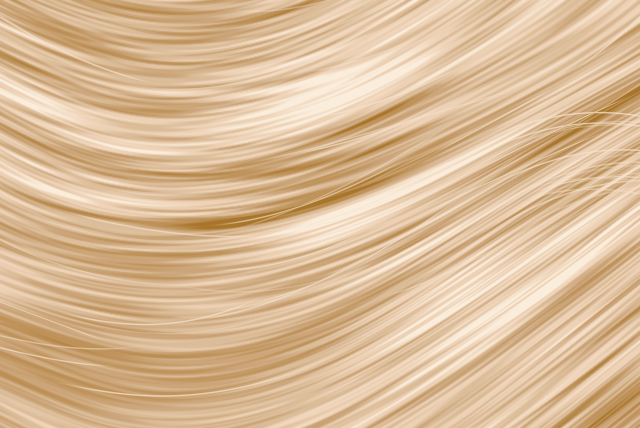
Give the GLSL for this texture, as a WebGL 1 fragment shader.

```glsl
precision highp float;
// Sweeping blond hair: curved locks, fine fibres, golden gaps and loose strands.

#define SWEEP_CENTRE 0.42
#define SWEEP_RADIUS 0.70
#define FIBRE_DENSITY 115.0
#define FIBRE_CONTRAST 1.5
#define LOCK_CONTRAST 1.2
#define STRAY_COUNT 64
#define STRAY_WIDTH 0.0011
#define EXPOSURE 0.12

uniform vec2 u_resolution;

const vec3 GOLD  = vec3(0.66, 0.46, 0.17);
const vec3 OCHRE = vec3(0.75, 0.58, 0.36);
const vec3 SAND  = vec3(0.80, 0.65, 0.48);
const vec3 WHEAT = vec3(0.86, 0.74, 0.60);
const vec3 CREAM = vec3(0.93, 0.82, 0.71);
const vec3 SHINE = vec3(0.98, 0.93, 0.86);

float hash(float n) {
  return fract(sin(n * 12.9898 + 4.1) * 43758.547);
}

vec2 gradient(vec2 cell) {
  float a = 6.2832 * fract(sin(dot(cell, vec2(127.1, 311.7))) * 43758.547);
  return vec2(cos(a), sin(a));
}

// Gradient noise, about -0.7 to 0.7
float noise(vec2 p) {
  vec2 i = floor(p), f = fract(p);
  vec2 w = f * f * f * (f * (f * 6.0 - 15.0) + 10.0);
  vec2 e = vec2(1.0, 0.0);
  float low = mix(dot(gradient(i), f), dot(gradient(i + e), f - e), w.x);
  float high = mix(dot(gradient(i + e.yx), f - e.yx), dot(gradient(i + 1.0), f - 1.0), w.x);
  return mix(low, high, w.y);
}

// Height across the flow: constant along each strand
float flowHeight(vec2 p) {
  float x = p.x - SWEEP_CENTRE;
  float rise = sqrt(x * x + SWEEP_RADIUS * SWEEP_RADIUS) - SWEEP_RADIUS;
  float fan = smoothstep(0.0, 0.4, abs(p.y - 0.37 - 0.34 * p.x));
  return p.y - (0.74 + 0.22 * fan) * rise;
}

// Noise stretched along the strands, each layer bent its own way
float strands(vec2 q, float along, float across, float seed) {
  float bend = 0.035 * noise(vec2(q.x * 1.4, q.y * 3.0) + seed);
  return noise(vec2(q.x * along, (q.y + bend) * across) + seed * 7.3);
}

float blob(vec2 q, vec2 centre, vec2 radius) {
  vec2 d = (q - centre) / radius;
  return exp(-dot(d, d));
}

// Broad light and shade of the locks
float lockLight(vec2 q, vec2 p) {
  float light = 1.1 * blob(q, vec2(0.80, 0.70), vec2(0.42, 0.075));
  light += 1.2 * blob(q, vec2(1.05, 0.425), vec2(0.55, 0.035));
  light += 0.6 * blob(q, vec2(0.15, 0.68), vec2(0.40, 0.06));
  light += 0.7 * blob(p, vec2(1.15, 0.25), vec2(0.32, 0.20));
  light -= 0.9 * blob(p, vec2(0.25, 0.22), vec2(0.45, 0.14));
  light -= 0.8 * blob(q, vec2(0.20, 0.93), vec2(0.35, 0.04));
  light -= 1.3 * blob(q, vec2(1.45, 0.35), vec2(0.25, 0.05));
  light -= 1.2 * blob(p, vec2(1.50, 0.00), vec2(0.16, 0.14));
  return light;
}

// Deep openings between locks, with frayed edges
float gaps(vec2 q) {
  q.y += 0.016 * strands(q, 3.0, 65.0, 5.0);
  float depth = blob(q, vec2(0.50, 0.590), vec2(0.34, 0.012));
  depth += 0.8 * blob(q, vec2(0.92, 0.615), vec2(0.28, 0.013));
  depth += 1.2 * blob(q, vec2(0.56, 0.473), vec2(0.32, 0.016));
  depth += 0.6 * blob(q, vec2(1.05, 0.470), vec2(0.30, 0.007));
  depth += 0.7 * blob(q, vec2(1.16, 0.670), vec2(0.18, 0.015));
  depth += 0.4 * blob(q, vec2(0.55, 0.250), vec2(0.30, 0.016));
  return depth;
}

vec3 hairColour(float tone) {
  vec3 c = mix(GOLD, OCHRE, smoothstep(-2.6, -1.3, tone));
  c = mix(c, SAND, smoothstep(-1.3, -0.65, tone));
  c = mix(c, WHEAT, smoothstep(-0.65, -0.05, tone));
  c = mix(c, CREAM, smoothstep(-0.05, 0.65, tone));
  return mix(c, SHINE, smoothstep(0.65, 1.7, tone));
}

// Loose hairs crossing the flow; the last ones arch at the right edge
float strayHairs(vec2 q, vec2 p, float pixel) {
  float cover = 0.0;
  for (int i = 0; i < STRAY_COUNT; i++) {
    float n = float(i);
    float arched = step(float(STRAY_COUNT) - 14.0, n);
    vec2 start = mix(vec2(1.6 * hash(n), 0.05 + 0.9 * hash(n + 71.0)),
                     vec2(1.38, 0.52 + 0.22 * hash(n + 71.0)), arched);
    float x = p.x - start.x;
    float tilt = 0.32 * (hash(n + 137.0) - 0.5) + 0.15 * arched;
    float bend = mix(0.5 * (hash(n + 211.0) - 0.5), -0.9, arched);
    float height = mix(q.y, p.y, arched);
    float flowSlope = (1.0 - arched) * 0.8 * (p.x - SWEEP_CENTRE);
    float slope = tilt + 2.0 * bend * x + flowSlope;
    float d = abs(height - start.y - tilt * x - bend * x * x) / sqrt(1.0 + slope * slope);
    float reach = 0.12 + 0.22 * hash(n + 307.0);
    float line = 1.0 - smoothstep(STRAY_WIDTH - 0.5 * pixel, STRAY_WIDTH + pixel, d);
    line *= 1.0 - smoothstep(0.6 * reach, reach, abs(x));
    cover = max(cover, line * (0.3 + 0.5 * hash(n + 401.0)));
  }
  return cover;
}

void main() {
  vec2 p = gl_FragCoord.xy / u_resolution.y;
  vec2 q = vec2(p.x, flowHeight(p));

  // Locks, then finer and finer fibres, softer at the lower left
  float focus = mix(0.6, 1.1, smoothstep(0.1, 0.8, 0.5 * p.x + p.y));
  float tone = EXPOSURE + lockLight(q, p);
  tone += LOCK_CONTRAST * (strands(q, 0.9, 9.0, 1.0) + strands(q, 1.3, 24.0, 2.0));
  float fibres = strands(q, 2.0, 0.5 * FIBRE_DENSITY, 3.0) + strands(q, 3.2, FIBRE_DENSITY, 4.0);
  tone += FIBRE_CONTRAST * focus * fibres;
  tone -= focus * smoothstep(0.22, 0.55, strands(q, 1.8, 42.0, 6.0));
  tone -= 2.6 * gaps(q);

  vec3 colour = hairColour(tone);
  colour = mix(colour, mix(CREAM, SHINE, 0.6), strayHairs(q, p, 1.0 / u_resolution.y));
  gl_FragColor = vec4(colour, 1.0);
}
```
